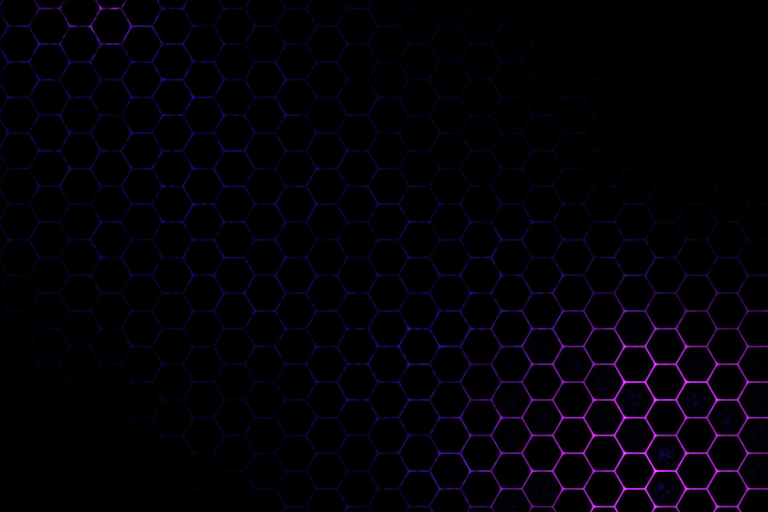
This pattern is drawn by a Shadertoy shader. Its source:

```glsl
// Thin neon honeycomb on black: a flat-top hexagon lattice, about 25 columns by
// 14 rows, lit by soft pools of blue and magenta. Value noise wears the lines,
// joints carry small sparks, and cells in the brightest pool hold faint dust.

float hash(vec2 p) {
    vec3 h = fract(p.xyx * 0.1031);
    h += dot(h, h.yzx + 33.33);
    return fract((h.x + h.y) * h.z);
}

float noise(vec2 p) {
    vec2 i = floor(p), f = fract(p);
    f = f * f * (3.0 - 2.0 * f);
    return mix(mix(hash(i), hash(i + vec2(1, 0)), f.x),
               mix(hash(i + vec2(0, 1)), hash(i + vec2(1, 1)), f.x), f.y);
}

// Elliptical pool of light
float pool(vec2 p, vec2 center, vec2 radius) {
    vec2 d = (p - center) / radius;
    return exp(-dot(d, d));
}

// Center of the nearest hexagon; rows are one unit apart
vec2 hexCenter(vec2 q) {
    vec2 cell = vec2(sqrt(3.0), 1.0);
    vec2 a = cell * round(q / cell);
    vec2 b = cell * (floor(q / cell) + 0.5);
    return dot(q - a, q - a) < dot(q - b, q - b) ? a : b;
}

void mainImage(out vec4 fragColor, in vec2 fragCoord) {
    vec2 p = fragCoord / iResolution.y;
    vec2 q = (p - vec2(1.240, 0.080)) * 14.39;
    float pixel = 14.39 / iResolution.y;

    // Distances to the hexagon border and to both kinds of joint
    vec2 center = hexCenter(q);
    vec2 g = q - center;
    vec2 m = abs(g);
    float edge = 0.5 - max(m.y, dot(m, vec2(0.866, 0.5)));
    float leftJoint = min(length(g - vec2(0.577, 0.0)),
                          length(vec2(g.x + 0.289, m.y - 0.5)));
    float rightJoint = min(length(g + vec2(0.577, 0.0)),
                           length(vec2(g.x - 0.289, m.y - 0.5)));

    // Light pools, uneven from cell to cell
    float hot = pool(p, vec2(1.32, 0.13), vec2(0.42, 0.33));
    float corner = pool(p, vec2(0.19, 0.98), vec2(0.16, 0.09));
    float cool = 0.50 * pool(p, vec2(0.25, 0.85), vec2(0.42, 0.50))
               + 0.45 * pool(p, vec2(0.80, 0.30), vec2(0.40, 0.40))
               + 0.10 * pool(p, vec2(0.95, 0.80), vec2(0.30, 0.35));
    float light = max(cool - 0.04, 0.0) + 0.8 * hot + 0.25 * corner;
    light *= 0.65 + 0.7 * noise(q * 0.8 + 40.0);

    // Worn lines: broken where dim, nearly whole where hot
    float grain = noise(q * 9.0 + 80.0);
    float wear = mix(0.35 + 0.95 * smoothstep(0.2, 0.8, grain),
                     0.8 + 0.3 * grain, smoothstep(0.1, 0.7, hot));
    float line = 1.0 - smoothstep(0.022 - 0.5 * pixel, 0.022 + 0.7 * pixel, edge);
    float halo = 0.13 * exp(-edge * 16.0);
    float spark = 0.55 * exp(-pow(leftJoint / 0.065, 2.0))
                + 0.20 * exp(-pow(rightJoint / 0.055, 2.0));

    vec3 tint = mix(vec3(0.11, 0.05, 0.52), vec3(0.70, 0.17, 0.84),
                    smoothstep(0.05, 0.85, hot + 0.5 * corner));
    vec3 color = tint * light * (line * wear + halo + spark);

    // Speckled dust inside some of the cells
    float dust = smoothstep(0.35, 0.95, hash(round(center * 4.0) + 150.0))
               * smoothstep(0.48, 0.10, length(g))
               * pow(noise(q * 13.0 + 200.0), 2.0);
    float dustLight = pool(p, vec2(1.24, 0.06), vec2(0.28, 0.22)) + 0.12 * corner;
    color += vec3(0.09, 0.04, 0.38) * dust * dustLight;

    fragColor = vec4(min(color, 1.0), 1.0);
}
```
